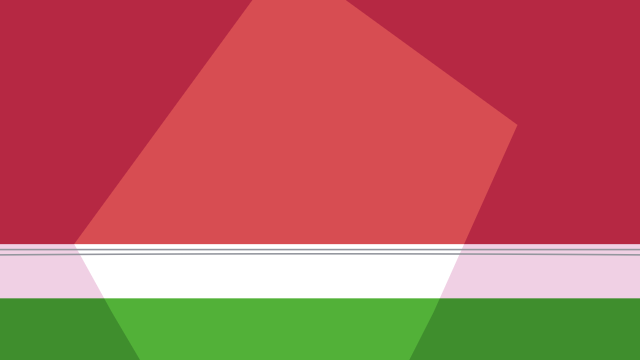
This background is drawn by a WebGL 2 fragment shader. Its source:

```glsl
#version 300 es
precision highp float;

uniform vec2 u_resolution;
out vec4 outColor;

const vec3 DARK_RED = vec3(0.714, 0.157, 0.263);
const vec3 LIGHT_RED = vec3(0.843, 0.302, 0.322);
const vec3 PINK = vec3(0.941, 0.816, 0.894);
const vec3 WHITE = vec3(1.0);
const vec3 DARK_GREEN = vec3(0.247, 0.557, 0.176);
const vec3 LIGHT_GREEN = vec3(0.322, 0.694, 0.220);
const vec3 LINE_GREY = vec3(0.58, 0.59, 0.62);

const float RED_BASE = 0.3218;
const float GREEN_TOP = 0.1713;
const float LINE_HALF_WIDTH = 0.0022;

// Corners of the lit facet, counterclockwise from the apex
const vec2 FACET[7] = vec2[7](
    vec2(0.791, 1.123), vec2(0.206, 0.322), vec2(0.310, 0.134),
    vec2(0.448, -0.1), vec2(1.086, -0.1), vec2(1.204, 0.132),
    vec2(1.4375, 0.653));

// Coverage of the region where a signed distance is negative
float coverage(float signedDistance, float pixel) {
    return clamp(0.5 - signedDistance / pixel, 0.0, 1.0);
}

// Signed distance to the line a-b, positive on its right side
float edgeDistance(vec2 p, vec2 a, vec2 b) {
    vec2 dir = normalize(b - a);
    return dot(p - a, vec2(dir.y, -dir.x));
}

// Convex polygon as an intersection of half planes
float facetDistance(vec2 p) {
    float d = -1e3;
    for (int i = 0; i < 7; i++) {
        d = max(d, edgeDistance(p, FACET[i], FACET[(i + 1) % 7]));
    }
    return d;
}

// Three horizontal bands stacked from the bottom up
vec3 bands(float y, vec3 low, vec3 middle, vec3 high, float pixel) {
    vec3 color = mix(low, middle, coverage(GREEN_TOP - y, pixel));
    return mix(color, high, coverage(RED_BASE - y, pixel));
}

// Thin stroke that sags towards both sides of the canvas
float stroke(vec2 p, float height, float sag, float center, float pixel) {
    float offset = (p.x - center) / center;
    float lineY = height - sag * offset * offset;
    return coverage(abs(p.y - lineY) - LINE_HALF_WIDTH, pixel);
}

void main() {
    float pixel = 1.0 / u_resolution.y;
    vec2 p = gl_FragCoord.xy * pixel;
    float center = 0.5 * u_resolution.x * pixel;

    // Shaded bands, with brighter ones inside the facet
    vec3 shaded = bands(p.y, DARK_GREEN, PINK, DARK_RED, pixel);
    vec3 lit = bands(p.y, LIGHT_GREEN, WHITE, LIGHT_RED, pixel);
    vec3 color = mix(shaded, lit, coverage(facetDistance(p), pixel));

    // Pair of grey lines below the red band
    float lines = max(stroke(p, 0.3067, 0.0, center, pixel),
                      stroke(p, 0.2950, 0.0030, center, pixel));
    color = mix(color, LINE_GREY, lines);

    outColor = vec4(color, 1.0);
}
```
